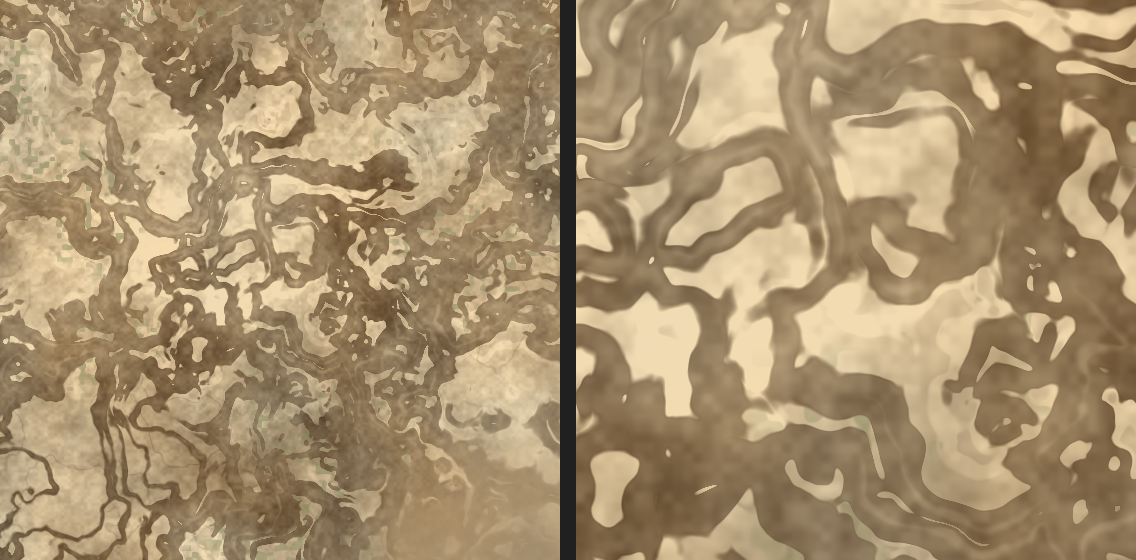
Left: the whole. Right: its middle third, enlarged.
A Shadertoy shader for this texture:

```glsl
// Aerial view of eroded desert canyons: winding brown ledges around a pale basin.
#define HUB vec2(0.35, 0.52)
#define FIELD_SCALE 4.6
#define RADIAL_PULL 1.5
#define WARP 0.85
#define LEVELS 4.2
#define BAND_HALF 0.021
#define EDGE 0.0028
#define GRAIN 0.34
#define DARK vec3(0.42, 0.33, 0.22)
#define PALE vec3(0.91, 0.82, 0.66)
#define SCRUB vec3(0.55, 0.55, 0.39)

float hash(vec2 p) {
    return fract(sin(dot(p, vec2(127.1, 311.7))) * 43758.5453);
}

float noise(vec2 p) {
    vec2 cell = floor(p), f = fract(p);
    f = f * f * f * (f * (f * 6.0 - 15.0) + 10.0);
    float low = mix(hash(cell), hash(cell + vec2(1, 0)), f.x);
    float high = mix(hash(cell + vec2(0, 1)), hash(cell + vec2(1, 1)), f.x);
    return mix(low, high, f.y);
}

float fbm(vec2 p) {
    float sum = 0.0, amp = 0.5;
    for (int i = 0; i < 4; i++) {
        sum += amp * noise(p);
        p = mat2(1.6, 1.2, -1.2, 1.6) * p + 7.3;
        amp *= 0.5;
    }
    return sum / 0.9375;
}

// Height field whose valleys run towards the hub
float relief(vec2 p) {
    vec2 q = p - HUB;
    vec2 s = q * FIELD_SCALE + RADIAL_PULL * q / (length(q) + 0.12);
    s += WARP * (vec2(fbm(p * 7.0 + 3.1), fbm(p * 7.0 + 41.7)) - 0.5) * 2.0;
    return 0.72 * noise(s + 11.0) + 0.28 * noise(s * 2.1 + 29.0);
}

// Approximate distance to the nearest contour, in canvas units
float contourDistance(vec2 p, float offset) {
    float e = 0.002;
    float h = relief(p);
    vec2 slope = vec2(relief(p + vec2(e, 0)) - h, relief(p + vec2(0, e)) - h) / e;
    float steps = abs(fract(h * LEVELS + offset) - 0.5);
    return steps / max(length(slope) * LEVELS, 3.0);
}

float stroke(float dist, float halfWidth, float blur) {
    return 1.0 - smoothstep(halfWidth - blur, halfWidth + blur, dist);
}

void mainImage(out vec4 fragColor, in vec2 fragCoord) {
    vec2 p = fragCoord / iResolution.xy;

    // Regions: bright basin, smooth hazy corner, flat plateau, shaded gorge
    float patches = fbm(p * 5.0 + 60.0);
    float rough = (patches - 0.5) * 0.3;
    float basin = exp(-dot(p - HUB, p - HUB) * 16.0);
    float haze = 1.0 - smoothstep(0.12, 0.42, length(p - vec2(0.96, 0.04)) + rough);
    float plateau = 1.0 - smoothstep(0.17, 0.27, length(p - vec2(0.14, 0.1)) + rough);
    float gorge = 1.0 - smoothstep(0.1, 0.36, length((p - vec2(0.56, 0.26)) * vec2(0.8, 1.2)) + rough);
    float blur = max(EDGE, 1.0 / iResolution.y) + 0.016 * haze;

    // Ledges with ragged edges and varying width
    float ragged = (fbm(p * 32.0) - 0.5) * 0.012 * (1.0 - haze);
    float dist = contourDistance(p, 0.0) + ragged;
    float width = BAND_HALF * (0.45 + 1.1 * fbm(p * 4.0 + 17.0));
    width *= 1.0 + 0.35 * gorge - 0.55 * basin;
    width = mix(width, 0.0045, plateau);
    float band = stroke(dist, width, blur);
    float rim = stroke(abs(dist - width), 0.0022, blur) * (1.0 - haze);
    float seam = stroke(dist, 0.0015, blur) * smoothstep(0.45, 0.6, noise(p * 9.0 + 5.0));

    // Ground tone: 0 is dark, 1 is pale
    float mottling = fbm(p * 16.0 + 80.0) - 0.5;
    float ground = 0.71 + 0.27 * basin + 0.55 * (patches - 0.5) + 0.5 * mottling * (1.0 - haze);
    ground -= 0.2 * gorge + 0.1 * plateau + 0.06 * haze;

    // Ledge tone, deepest in the gorge and on scattered slopes
    float shade = smoothstep(0.5, 0.75, fbm(p * 6.0 + 33.0));
    float ledge = 0.34 - 0.22 * shade - 0.12 * gorge + 0.1 * basin + 0.35 * mottling;
    ledge = mix(ledge, 0.08, plateau);
    ledge = mix(ledge, 0.46, haze);
    ledge += 0.16 * seam * (1.0 - plateau) * (1.0 - haze);
    float tone = mix(ground, ledge, band) - 0.11 * rim;

    // Thin pale washes and dark gullies between the ledges
    float wash = contourDistance(p, 0.5) + ragged * 0.6;
    float open = (1.0 - band) * (1.0 - haze);
    tone += 0.15 * stroke(wash, 0.007, blur) * open * (1.0 - plateau);
    float gully = stroke(abs(fbm(p * 9.0 + 90.0) - 0.5) * 0.15, 0.0016, blur * 0.6);
    tone -= 0.16 * gully * open * smoothstep(0.62, 0.4, p.y);

    // Fine soil grain
    float grain = 0.6 * noise(p * 75.0) + 0.4 * noise(p * 170.0 + 9.0) - 0.5;
    tone += GRAIN * grain * (1.0 - 0.8 * haze);
    vec3 color = mix(DARK, PALE, clamp(tone, -0.18, 1.08));

    // Warm and grey soil drift, then clustered scrub
    color += vec3(0.03, 0.0, -0.03) * (fbm(p * 8.0 + 50.0) - 0.5) * 2.0;
    float cluster = smoothstep(0.46, 0.64, fbm(p * 6.0 + 120.0));
    float speck = smoothstep(0.58, 0.74, noise(p * 95.0 + 31.0));
    color = mix(color, SCRUB, 0.6 * speck * cluster * open * (1.0 - plateau));

    fragColor = vec4(color, 1.0);
}
```
